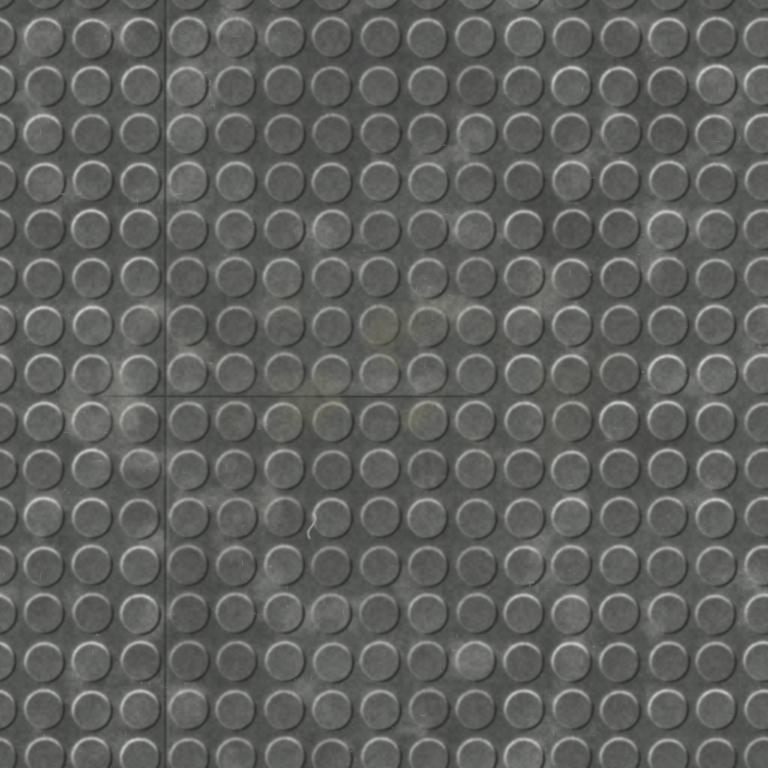
Write a Shadertoy shader that draws this texture.

```glsl
const float COUNT = 16.0;                  // studs across and down
const vec2  OFFSET = vec2(0.92, 0.21);     // first stud centre, in cells
const float RADIUS = 0.405;                // stud radius, in cells
const float JITTER = 0.045;                // stud misplacement, in cells
const float RIM_WIDTH = 0.042;
const float SHADOW_WIDTH = 0.038;
const vec2  LIGHT_DIR = vec2(-0.34, 0.94);
const vec2  SHADOW_DIR = vec2(0.85, -0.53);
const vec2  SEAM = vec2(0.215, 0.484);     // vertical x, horizontal y
const float PANEL_END = 0.645;             // right end of the worn panel
const float SEAM_WIDTH = 0.0017;
const vec3  GROUND = vec3(0.325, 0.332, 0.325);
const vec3  STUD = vec3(0.368, 0.374, 0.366);
const vec3  RIM = vec3(0.73, 0.735, 0.725);
const vec3  SHADOW = vec3(0.19, 0.195, 0.19);
const vec3  DUST = vec3(0.58, 0.585, 0.56);
const vec3  OCHRE = vec3(0.47, 0.46, 0.36);

float hash(vec2 cell, float seed) {
    uvec3 v = uvec3(ivec3(vec3(cell, seed)));
    uint h = v.x * 1597u + v.y * 51749u + v.z * 7919u;
    h = (h ^ (h >> 15u)) * 73244475u;
    h = (h ^ (h >> 13u)) * 73244475u;
    h ^= h >> 16u;
    return float(h & 65535u) / 65535.0;
}

// Value noise that wraps after a whole period
float noise(vec2 uv, float period, float seed) {
    vec2 p = uv * period, i = floor(p), f = p - i;
    vec2 a = mod(i, period), b = mod(i + 1.0, period);
    f = f * f * (3.0 - 2.0 * f);
    return mix(mix(hash(a, seed), hash(vec2(b.x, a.y), seed), f.x),
               mix(hash(vec2(a.x, b.y), seed), hash(b, seed), f.x), f.y);
}

float fbm(vec2 uv, float period, float seed) {
    float sum = 0.0, gain = 0.5;
    for (int i = 0; i < 5; i++) {
        sum += gain * noise(uv, period, seed + float(i));
        period *= 2.0;
        gain *= 0.5;
    }
    return sum / 0.97;
}

// Offset from a point, across the tile border
vec2 wrapped(vec2 uv, vec2 centre) {
    return fract(uv - centre + 0.5) - 0.5;
}

float bell(float x, float width) {
    x /= width;
    return exp(-x * x);
}

void mainImage(out vec4 fragColor, in vec2 fragCoord) {
    vec2 uv = fragCoord / iResolution.xy;
    float pixel = COUNT / min(iResolution.x, iResolution.y);

    // Wear maps
    float blotch = fbm(uv, 7.0, 1.0);
    float smudge = fbm(uv, 20.0, 11.0);
    float grain = noise(uv, 256.0, 21.0) + noise(uv, 140.0, 22.0) - 1.0;
    float panel = smoothstep(SEAM.x - 0.01, SEAM.x + 0.01, uv.x)
                * (1.0 - smoothstep(PANEL_END - 0.02, PANEL_END + 0.02, uv.x));

    // Stud grid
    vec2 p = uv * COUNT - OFFSET;
    vec2 cell = floor(p + 0.5);
    vec2 id = mod(cell, COUNT);
    vec2 q = p - cell - JITTER * (vec2(hash(id, 31.0), hash(id, 32.0)) - 0.5);
    float d = length(q) - RADIUS;
    vec2 dir = q / max(length(q), 0.001);
    float top = smoothstep(-0.35, 0.85, dot(dir, LIGHT_DIR));
    float lee = smoothstep(0.05, 0.85, dot(dir, SHADOW_DIR));
    float inside = 1.0 - smoothstep(-pixel, pixel, d);
    float tone = hash(id, 33.0);

    // Ground with dirt and seams
    vec3 ground = GROUND * (0.82 + 0.36 * blotch);
    ground = mix(ground, DUST, 0.45 * smoothstep(0.5, 0.8, smudge));
    ground = mix(ground, DUST, 0.3 * top * exp(-max(d, 0.0) / 0.07));
    vec2 s = wrapped(uv, SEAM);
    float along = smoothstep(-0.09, -0.05, s.x) * (1.0 - smoothstep(0.38, 0.43, s.x));
    float fade = 0.45 + 0.5 * noise(uv, 12.0, 41.0);
    float cut = max(bell(s.x, SEAM_WIDTH), along * bell(s.y, SEAM_WIDTH)) * fade;
    float lip = bell(s.x - 0.004, 0.002) * 0.2 * fade;
    ground = mix(mix(ground, DUST, lip), SHADOW, 0.85 * cut);

    // Stud tops, slightly dished
    vec3 stud = STUD * (0.84 + 0.18 * blotch + 0.12 * tone);
    stud *= 1.0 - 0.14 * dot(q, LIGHT_DIR);
    stud = mix(stud, DUST, 0.3 * smoothstep(0.52, 0.8, smudge));
    vec3 col = mix(ground, stud, inside);

    // Cast shadow and lit rim
    col = mix(col, SHADOW, 0.85 * lee * bell(d - 0.015, SHADOW_WIDTH));
    float strength = (0.72 + 0.28 * tone) * (1.0 - 0.25 * panel) * (0.75 + 0.5 * smudge);
    float rim = bell(d + 0.015, RIM_WIDTH) * (0.16 * (1.0 - lee) + 0.84 * top);
    col = mix(col, RIM, clamp(rim * strength, 0.0, 1.0));

    // Dust gathered above the seam and ochre stains around it
    vec2 w = wrapped(uv, vec2(0.45, SEAM.y + 0.012));
    float ledge = bell(w.x, 0.13) * bell(w.y, 0.018) * step(0.0, s.y);
    float corner = bell(s.x + 0.03, 0.05) * bell(s.y, 0.14);
    col = mix(col, DUST, 0.55 * ledge * smudge + 0.4 * corner * smoothstep(0.35, 0.7, smudge));
    float stain = bell(w.x - 0.08, 0.2) * bell(w.y, 0.12);
    col = mix(col, OCHRE, 0.5 * stain * smoothstep(0.45, 0.75, fbm(uv, 24.0, 51.0)));

    // Scratch, grain and pale specks
    vec2 c = wrapped(uv, vec2(0.406, 0.315));
    float bend = c.x - 0.2 * c.y - 0.003 * sin(c.y * 200.0);
    float scratch = bell(bend, 0.0018) * (1.0 - smoothstep(0.014, 0.019, abs(c.y)));
    col = mix(col, RIM, 0.65 * scratch);
    col *= 1.0 + 0.11 * grain;
    float speck = smoothstep(0.9, 1.0, noise(uv, 190.0, 61.0)) * smoothstep(0.4, 0.7, smudge);
    col = mix(col, DUST, 0.5 * speck);

    fragColor = vec4(clamp(col, 0.0, 1.0), 1.0);
}
```
